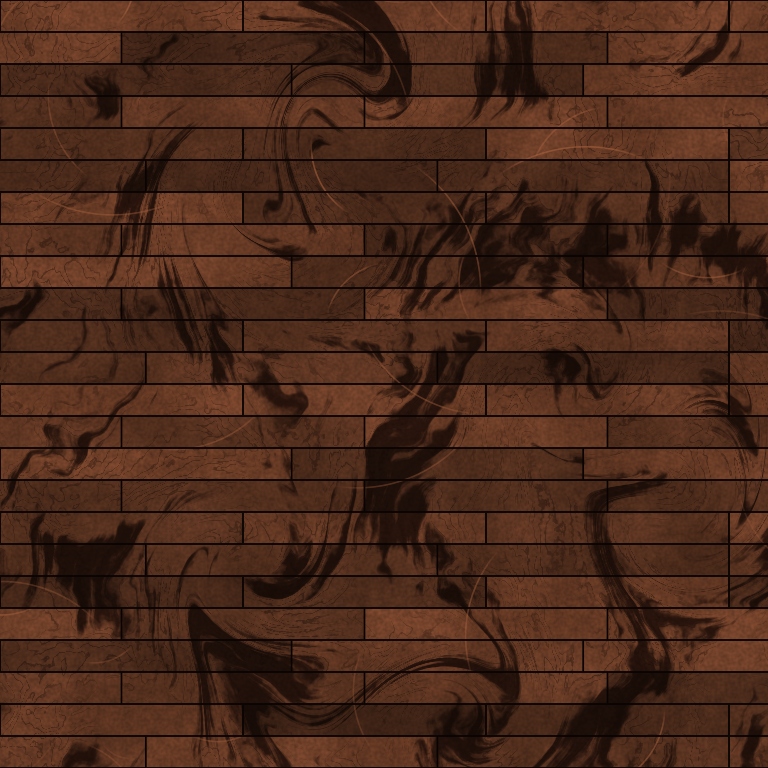
This texture is drawn by a three.js fragment shader. Its source:

```glsl
varying vec2 vUv;

vec2 hash2(vec2 cell) {
  vec3 h = fract(cell.xyx * vec3(0.1031, 0.1030, 0.0973));
  h += dot(h, h.yzx + 33.33);
  return fract((h.xx + h.yz) * h.zy);
}

vec2 gradientAt(vec2 cell) {
  float angle = 6.2832 * hash2(cell + 71.0).x;
  return vec2(cos(angle), sin(angle));
}

float gradientNoise(vec2 p) {
  vec2 i = floor(p), f = fract(p);
  vec2 u = f * f * f * (f * (f * 6.0 - 15.0) + 10.0);
  vec2 e = vec2(1.0, 0.0);
  return mix(
    mix(dot(gradientAt(i), f), dot(gradientAt(i + e), f - e), u.x),
    mix(dot(gradientAt(i + e.yx), f - e.yx), dot(gradientAt(i + 1.0), f - 1.0), u.x),
    u.y);
}

float fbm(vec2 p) {
  float sum = 0.0, amplitude = 1.0;
  for (int i = 0; i < 4; i++) {
    sum += amplitude * gradientNoise(p);
    p = p * 2.03 + 17.3;
    amplitude *= 0.5;
  }
  return sum;
}

vec2 rotate(vec2 p, float angle) {
  float c = cos(angle), s = sin(angle);
  return vec2(c * p.x - s * p.y, s * p.x + c * p.y);
}

// Knots wind the grain around scattered centres, then noise bends it
vec2 swirl(vec2 p) {
  for (int i = 0; i < 9; i++) {
    vec2 center = hash2(vec2(float(i) * 3.0 + 5.0, 12.0));
    vec2 d = p - center;
    p = center + rotate(d, 2.6 * exp(-dot(d, d) * 110.0));
  }
  return p + 0.07 * vec2(fbm(p * 5.0 + 3.0), fbm(p * 5.0 + 41.0));
}

// Thin curved scratches
float scratches(vec2 p) {
  float sum = 0.0;
  for (int i = 0; i < 44; i++) {
    vec2 seed = vec2(float(i) * 2.0 + 1.0, 57.0);
    vec2 shape = hash2(seed + 30.0);
    vec2 d = p - hash2(seed) * 1.2 + 0.1;
    float radius = 0.04 + 0.16 * shape.x;
    float line = 1.0 - smoothstep(0.0003, 0.0018, abs(length(d) - radius));
    float arc = dot(d / max(length(d), 0.001), rotate(vec2(1.0, 0.0), 6.2832 * shape.y));
    sum += line * smoothstep(0.84, 0.98, arc) * (0.12 + 0.5 * hash2(seed + 90.0).x);
  }
  return min(sum, 0.7);
}

void main() {
  // Rows counted from the top; every third row has longer planks
  float y = (1.0 - vUv.y) * 24.0;
  float row = floor(y);
  float plankLength = mod(row, 3.0) > 1.5 ? 0.3797 : 0.3164;
  float x = vUv.x / plankLength + 0.5 * mod(row, 2.0);
  float tone = 1.0 - 0.4 * pow(hash2(vec2(floor(x) + 4.0, row + 9.0)).x, 1.7);

  // Burl figure: dark blotches broken up by slanted streaks
  vec2 grain = swirl(vUv);
  float figure = fbm(grain * 6.5);
  float streak = fbm(rotate(grain, 0.45) * vec2(48.0, 8.0) + 23.0);
  float rough = fbm(vUv * 75.0);
  float blotch = smoothstep(0.12, 0.46, figure + 0.5 * streak + 0.12 * rough);
  float fiber = smoothstep(0.05, 0.5, streak + 0.25 * rough) * smoothstep(-0.25, 0.3, figure);

  // Fine contour lines follow the figure
  float level = fract(figure * 7.0 + streak * 0.7 + rough * 0.35);
  float contour = 1.0 - smoothstep(0.02, 0.13, abs(level - 0.5));
  contour *= smoothstep(-0.35, 0.3, fbm(vUv * 9.0 + 60.0));

  vec3 color = mix(vec3(0.39, 0.22, 0.138), vec3(0.465, 0.265, 0.17),
                   smoothstep(-0.4, 0.4, fbm(vUv * 7.0 + 80.0)));
  color = mix(color, vec3(0.2, 0.105, 0.062), 0.5 * contour);
  color = mix(color, vec3(0.21, 0.11, 0.065), 0.5 * fiber);
  color = mix(color, vec3(0.11, 0.05, 0.03), 0.85 * blotch);
  color *= tone * (1.0 + 0.12 * rough + 0.16 * gradientNoise(vUv * 230.0));
  color = mix(color, vec3(0.66, 0.38, 0.24), scratches(vUv));

  // Dark seams between planks
  vec2 toEdge = 0.5 - abs(fract(vec2(x, y)) - 0.5);
  float seam = min(toEdge.x * plankLength, toEdge.y / 24.0);
  color = mix(vec3(0.035, 0.014, 0.008), color, smoothstep(0.0004, 0.0019, seam));

  gl_FragColor = vec4(color, 1.0);
}
```
